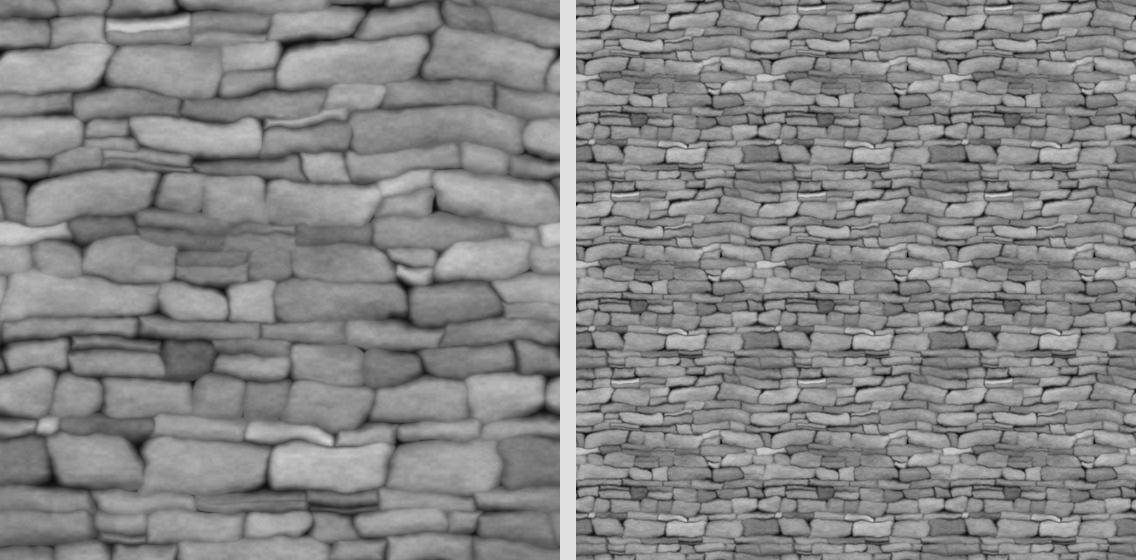
Left, the tile; right, the same tile 3 across and 3 down.
This texture is drawn by a Shadertoy shader. Its source:

```glsl
// Weathered dry-stone wall: irregular flat grey stones in rough courses, seamless tile.

const float COURSES = 17.0;       // stone courses per tile
const float MIN_STONES = 5.0;     // fewest stones in a course
const float EXTRA_STONES = 4.0;   // random additional stones
const float SPLIT_CHANCE = 0.2;   // share of stones stacked as two thin slabs
const float STONE_TONE = 0.60;
const float TONE_SPREAD = 0.16;
const float DEEP_GAP = 0.06;      // tone of open joints
const float TIGHT_GAP = 0.38;     // tone of filled joints
const float EDGE_INNER = 0.013;   // softness inside the stone edge
const float EDGE_OUTER = 0.010;   // softness into the gap
const float BLEND = 420.0;        // sharpness of the change between stones

// Whole-number wrap, safe against rounding of the division
float wrap(float i, float n) { return i - n * floor((i + 0.5) / n); }
vec2 wrap(vec2 i, vec2 n) { return i - n * floor((i + 0.5) / n); }

float hash(vec2 p, float seed) {
    vec3 q = fract(vec3(p.xyx + seed * 7.31) * vec3(0.1031, 0.1030, 0.0973));
    q += dot(q, q.yzx + 33.33);
    return fract((q.x + q.y) * q.z);
}

// Value noise that wraps over the unit tile; cells must be whole numbers.
float noise(vec2 uv, vec2 cells, float seed) {
    vec2 p = uv * cells;
    vec2 i = floor(p);
    vec2 f = p - i;
    f = f * f * f * (f * (f * 6.0 - 15.0) + 10.0);
    vec2 a = wrap(i, cells), b = wrap(i + 1.0, cells);
    return mix(mix(hash(a, seed), hash(vec2(b.x, a.y), seed), f.x),
               mix(hash(vec2(a.x, b.y), seed), hash(b, seed), f.x), f.y) - 0.5;
}

float courseEdge(float row) {
    return (row + 0.6 * (hash(vec2(wrap(row, COURSES), 3.0), 1.0) - 0.5)) / COURSES;
}

float stoneEdge(float col, float count, float row) {
    return (col + 0.76 * (hash(vec2(wrap(col, count), row), 2.0) - 0.5)) / count;
}

float roundBox(vec2 p, vec2 halfSize, float radius) {
    vec2 q = abs(p) - halfSize + radius;
    return length(max(q, 0.0)) + min(max(q.x, q.y), 0.0) - radius;
}

// Returns signed distance, stone tone and height within the stone (-1 to 1).
vec3 wall(vec2 p) {
    float nearest = 1.0, tone = 0.0, lift = 0.0, total = 0.0;
    float row0 = floor(p.y * COURSES);
    for (float dr = -1.0; dr <= 1.0; dr++) {
        float row = row0 + dr;
        float id = wrap(row, COURSES);
        float count = MIN_STONES + floor(EXTRA_STONES * hash(vec2(id, 5.0), 3.0));
        float x = p.x + hash(vec2(id, 9.0), 4.0);
        float col0 = floor(x * count);
        float bottom = courseEdge(row), top = courseEdge(row + 1.0);
        for (float dc = -1.0; dc <= 1.0; dc++) {
            float col = col0 + dc;
            vec2 cell = vec2(wrap(col, count), id);
            float left = stoneEdge(col, count, id);
            float right = stoneEdge(col + 1.0, count, id);
            float slabs = hash(cell, 5.0) < SPLIT_CHANCE ? 2.0 : 1.0;
            float cut = mix(bottom, top, 0.35 + 0.3 * hash(cell, 6.0));
            for (float s = 0.0; s < slabs; s++) {
                float key = 10.0 + 10.0 * s;
                float low = s > 0.5 ? cut : bottom;
                float high = (slabs > 1.5 && s < 0.5) ? cut : top;
                vec2 size = 0.5 * vec2(right - left, high - low);
                vec2 q = vec2(x, p.y) - 0.5 * vec2(left + right, low + high);
                // Each stone leans, tapers and sits a little loose in its place.
                q.y += 0.12 * (hash(cell, key) - 0.5) * q.x;
                q.x += 0.8 * (hash(cell, key + 1.0) - 0.5) * q.y;
                q.y += 0.011 * (hash(cell, key + 2.0) - 0.5);
                float taper = 0.4 * (hash(cell, key + 3.0) - 0.5);
                size.y *= 1.0 + taper * clamp(q.x / size.x, -1.0, 1.0);
                size += mix(-0.002, 0.006, hash(cell, key + 4.0));
                float radius = min(size.x, size.y) * mix(0.3, 0.9, hash(cell, key + 5.0));
                float d = roundBox(q, size, radius);
                float pick = hash(cell, key + 6.0);
                float shade = TONE_SPREAD * (hash(cell, key + 7.0) - 0.5)
                            + 0.17 * smoothstep(0.93, 0.98, pick)
                            - 0.12 * (1.0 - smoothstep(0.03, 0.07, pick));
                float weight = exp(-BLEND * d);
                tone += weight * shade;
                lift += weight * clamp(q.y / size.y, -1.0, 1.0);
                total += weight;
                nearest = min(nearest, d);
            }
        }
    }
    return vec3(nearest, tone / total, lift / total);
}

void mainImage(out vec4 fragColor, in vec2 fragCoord) {
    vec2 uv = fragCoord / iResolution.xy;
    // Uneven courses and rough outlines
    vec2 bend = vec2(noise(uv, vec2(9.0, 14.0), 31.0), noise(uv, vec2(5.0, 6.0), 32.0));
    vec2 knock = vec2(noise(uv, vec2(20.0, 24.0), 37.0), noise(uv, vec2(13.0, 18.0), 38.0));
    vec2 chip = vec2(noise(uv, vec2(38.0, 46.0), 33.0), noise(uv, vec2(34.0, 48.0), 34.0));
    vec2 p = uv + vec2(0.018, 0.032) * bend + vec2(0.010, 0.015) * knock + 0.006 * chip;
    vec3 stone = wall(p + vec2(0.0, 0.5 / COURSES));
    float d = stone.x + 0.006 * noise(uv, vec2(6.0, 9.0), 35.0)
            + 0.003 * noise(uv, vec2(70.0, 90.0), 36.0);
    // Broad stains, bedding streaks and fine grain
    float surface = 0.15 * noise(uv, vec2(4.0, 5.0), 41.0)
                  + 0.11 * noise(p, vec2(10.0, 22.0), 42.0)
                  + 0.07 * noise(p, vec2(26.0, 75.0), 43.0)
                  + 0.05 * noise(uv, vec2(80.0, 140.0), 44.0)
                  + 0.03 * noise(uv, vec2(210.0, 260.0), 45.0);
    // Light from above, rounded faces and soft joints of varied depth
    float face = STONE_TONE + stone.y + surface + 0.045 * stone.z;
    face *= mix(1.0, 0.88, smoothstep(-0.026, -0.002, d));
    float filled = smoothstep(-0.25, 0.35, noise(uv, vec2(8.0, 11.0), 47.0));
    float gap = mix(DEEP_GAP, TIGHT_GAP, filled * (1.0 - smoothstep(0.0, 0.008, d)));
    float grey = mix(face, gap, smoothstep(-EDGE_INNER, EDGE_OUTER, d));
    fragColor = vec4(vec3(clamp(grey, 0.0, 1.0)), 1.0);
}
```
